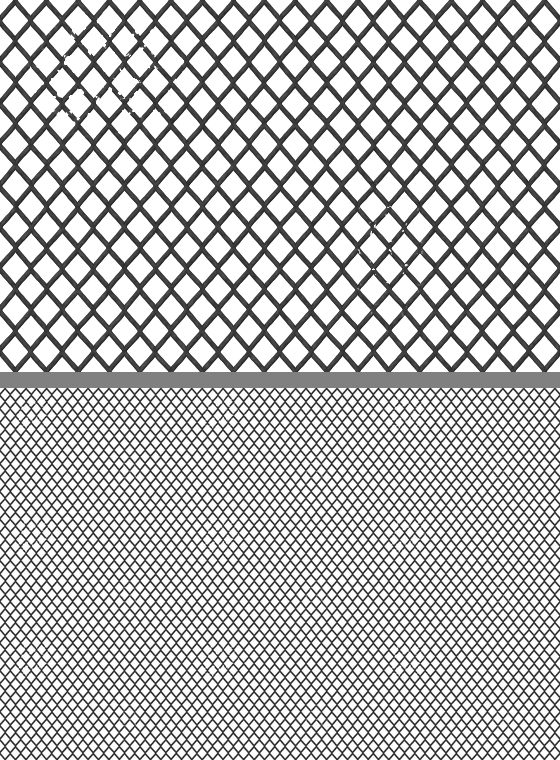
Top, the tile; bottom, the same tile 3 across and 3 down.
Write a Shadertoy shader that draws this pattern.

```glsl
// Expanded metal mesh: dark wavy strands that meet at staggered nodes over white.
// One strand is a softened triangle wave, mirrored inside each cell of an 18 x 9 grid;
// wrapped gradient noise adds wobble, grain, chipped edges and bare specks.

const float TAU = 6.2831853;
const vec2 REPEATS = vec2(18.0, 9.0);
const float HALF_WIDTH = 0.081;   // strand half width, in cell widths
const float SHARPNESS = 0.96;     // 0 = cosine bends, 1 = zigzag bends
const vec2 LIGHT = vec2(-0.35, 0.75);

vec2 hashGradient(vec2 p) {
    vec3 h = fract(p.xyx * vec3(0.1031, 0.1030, 0.0973));
    h += dot(h, h.yzx + 33.33);
    float angle = TAU * fract((h.x + h.y) * h.z);
    return vec2(cos(angle), sin(angle));
}

// Gradient noise over the canvas; the whole-number period makes it wrap.
float wrappedNoise(vec2 uv, vec2 period) {
    vec2 p = uv * period;
    vec2 i = floor(p);
    vec2 f = p - i;
    vec2 u = f * f * f * (f * (f * 6.0 - 15.0) + 10.0);
    vec2 e = vec2(1.0, 0.0);
    float a = dot(hashGradient(mod(i, period)), f);
    float b = dot(hashGradient(mod(i + e.xy, period)), f - e.xy);
    float c = dot(hashGradient(mod(i + e.yx, period)), f - e.yx);
    float d = dot(hashGradient(mod(i + e.xx, period)), f - e.xx);
    return mix(mix(a, b, u.x), mix(c, d, u.x), u.y);
}

// Soft elliptical area of wear, wrapped at the canvas borders.
float wearPatch(vec2 uv, vec2 center, vec2 radius) {
    vec2 d = (fract(uv - center + 0.5) - 0.5) / radius;
    return 1.0 - smoothstep(0.4, 1.0, length(d));
}

// Strand distance from the mirror line (x) and its slope (y) at height y.
vec2 strandCurve(float y, float cellAspect) {
    float k = SHARPNESS;
    float c = k * cos(TAU * y);
    float offset = 0.25 - 0.25 * asin(c) / asin(k);
    float slope = 0.25 * TAU * k * sin(TAU * y) / (asin(k) * sqrt(1.0 - c * c));
    return vec2(offset, slope / cellAspect);
}

// Rounded bar: light ridge, dark rims, lit from above.
float strandTone(float across, vec2 normal, float nodeBlend, float grain) {
    float ridge = 0.265 - 0.12 * across * across;
    float lit = 0.09 * across * dot(normal, LIGHT) * nodeBlend;
    float nodeShade = 0.035 * (1.0 - nodeBlend);
    return clamp(ridge + lit - nodeShade + 0.11 * grain, 0.07, 0.42);
}

void mainImage(out vec4 fragColor, in vec2 fragCoord) {
    vec2 uv = fragCoord / iResolution.xy;
    float cellAspect = iResolution.y * REPEATS.x / (iResolution.x * REPEATS.y);
    float pixel = REPEATS.x / iResolution.x;

    // Cell coordinates with a slight hand-stretched wobble
    vec2 wobble = vec2(wrappedNoise(uv, vec2(9.0, 6.0)),
                       wrappedNoise(uv + 0.37, vec2(9.0, 6.0)));
    vec2 cell = uv * REPEATS + 0.035 * wobble;
    float x = fract(cell.x) - 0.5;
    float side = x < 0.0 ? -1.0 : 1.0;
    float folded = abs(x);

    // Distance across the nearest strand
    vec2 curve = strandCurve(cell.y, cellAspect);
    float steepness = sqrt(1.0 + curve.y * curve.y);
    float offset = (folded - curve.x) / steepness;
    vec2 normal = vec2(side, -curve.y) / steepness;

    // Uneven width and locally chipped edges
    float fine = wrappedNoise(uv, vec2(144.0, 96.0));
    float coarse = wrappedNoise(uv, vec2(72.0, 48.0));
    float chips = wearPatch(uv, vec2(0.19, 0.80), vec2(0.17, 0.20));
    float width = HALF_WIDTH + 0.010 * coarse + 0.006 * fine;
    width -= 0.07 * chips * smoothstep(0.22, 0.42, coarse + 0.3 * fine);
    float coverage = 1.0 - smoothstep(-0.6, 0.6, (abs(offset) - width) / pixel);

    // Shading flattens where two strands merge
    float mergeGap = min(folded, 0.5 - folded);
    float nodeBlend = smoothstep(0.0, HALF_WIDTH, mergeGap);
    float grain = 0.6 * fine + 0.5 * coarse;
    float across = clamp(offset / HALF_WIDTH, -1.0, 1.0);
    float tone = strandTone(across, normal, nodeBlend, grain);

    // Bare bright specks on a few worn nodes
    float specks = wearPatch(uv, vec2(0.69, 0.33), vec2(0.08, 0.24));
    float nodeArea = 1.0 - smoothstep(0.05, 0.14, mergeGap);
    tone = mix(tone, 0.95, specks * nodeArea * smoothstep(0.25, 0.40, fine));

    fragColor = vec4(vec3(mix(1.0, tone, coverage)), 1.0);
}
```
